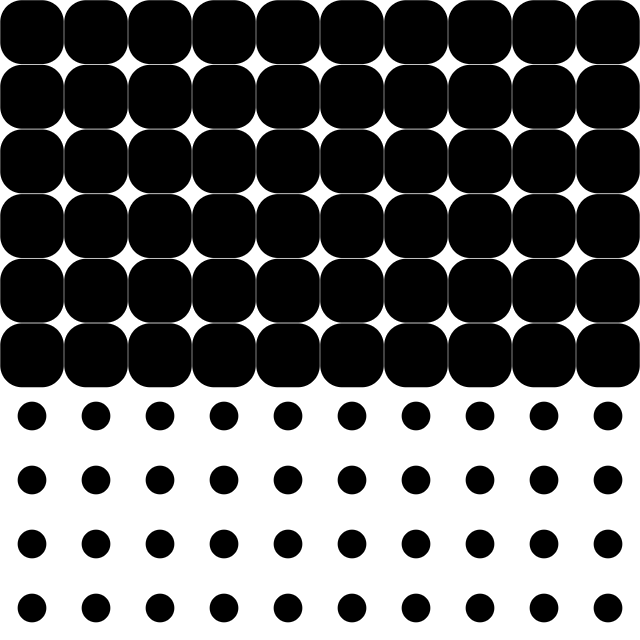
Reproduce this pattern procedurally as a Shadertoy shader.

```glsl
// Black rounded tiles packed in rows above a regular grid of small dots on white.
#define COLUMN_PITCH 0.1
#define TILE_ROW_PITCH 0.101
#define TILE_ROWS 6.0
#define TILE_SIZE vec2(0.0992, 0.0998)
#define TILE_RADIUS 0.034
#define TOP_MARGIN 0.0003
#define DOT_RADIUS 0.0224
#define DOT_ROWS 4.0
#define INK vec3(0.0)
#define PAPER vec3(1.0)

float roundedBox(vec2 p, vec2 halfSize, float radius) {
    vec2 q = abs(p) - halfSize + radius;
    return length(max(q, 0.0)) + min(max(q.x, q.y), 0.0) - radius;
}

float coverage(float dist, float pixel) {
    return clamp(0.5 - dist / pixel, 0.0, 1.0);
}

// Adjacent coverages are summed so that hairline seams keep their weight.
float tileInk(vec2 p, float pixel) {
    vec2 pitch = vec2(COLUMN_PITCH, TILE_ROW_PITCH);
    vec2 fromTop = vec2(p.x, 1.0 - TOP_MARGIN - p.y);
    vec2 cell = floor(fromTop / pitch);
    float ink = 0.0;
    for (int j = -1; j <= 1; j++) {
        for (int i = -1; i <= 1; i++) {
            vec2 id = cell + vec2(i, j);
            if (id.y < 0.0 || id.y >= TILE_ROWS) continue;
            vec2 center = id * pitch + 0.5 * vec2(COLUMN_PITCH, TILE_SIZE.y);
            float dist = roundedBox(fromTop - center, 0.5 * TILE_SIZE, TILE_RADIUS);
            ink += coverage(dist, pixel);
        }
    }
    return min(ink, 1.0);
}

float dotInk(vec2 p, float pixel) {
    vec2 cell = floor(p / COLUMN_PITCH);
    cell.y = clamp(cell.y, 0.0, DOT_ROWS - 1.0);
    vec2 center = (cell + 0.5) * COLUMN_PITCH;
    return coverage(length(p - center) - DOT_RADIUS, pixel);
}

void mainImage(out vec4 fragColor, in vec2 fragCoord) {
    float pixel = 1.0 / iResolution.y;
    vec2 p = fragCoord * pixel;
    float ink = max(tileInk(p, pixel), dotInk(p, pixel));
    fragColor = vec4(mix(PAPER, INK, ink), 1.0);
}
```
